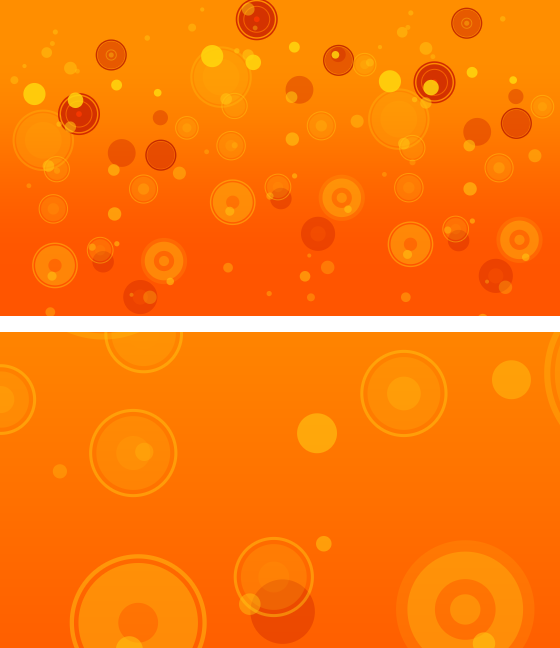
Top: the whole. Bottom: its middle third, enlarged.
Reproduce this background procedurally as a WebGL 2 fragment shader.

```glsl
#version 300 es
precision highp float;
// Warm vertical gradient strewn with translucent discs, targets and dots.
// One motif is repeated in three columns; each layer is lifted by its own
// parallax factor, and small parts are scattered by hash and lattice formulas.

#define COLUMNS 3
#define COLUMN_WIDTH 0.5625
#define DOTS 26
#define DARK_DISCS 4
#define THIN_TARGETS 5
#define YELLOW_DISCS 4
#define LINE 0.0032
#define BOLD_LINE 0.0065
#define YELLOW vec3(1.0, 0.84, 0.05)
#define AMBER vec3(1.0, 0.78, 0.07)
#define RED vec3(0.80, 0.13, 0.0)

uniform vec2 u_resolution;
out vec4 fragColor;

// Vertical lift of each column, scaled per layer
const float LIFT[COLUMNS] = float[COLUMNS](0.0, 0.2, 0.067);

vec2 hash2(float n) {
    vec3 p = fract(n * vec3(0.1031, 0.1030, 0.0973));
    p += dot(p, p.yzx + 33.33);
    return fract((p.xx + p.yz) * p.zy);
}

// Evenly spread points in the unit square
vec2 lattice(int i, vec2 seed) {
    return fract(seed + float(i) * vec2(0.7549, 0.5698));
}

// Antialiased coverage of a disc and of a circle line
float disc(float dist, float radius) {
    return clamp(0.5 + (radius - dist) * u_resolution.y, 0.0, 1.0);
}

float ring(float dist, float radius, float width) {
    return disc(abs(dist - radius), 0.5 * width);
}

void tint(inout vec3 color, vec3 ink, float alpha) {
    color = mix(color, ink, alpha);
}

void darkDiscs(inout vec3 color, vec2 p, float lift) {
    for (int i = 0; i < DARK_DISCS; i++) {
        vec2 center = vec2(0.30, 0.06) + vec2(0.24, 0.8) * lattice(i, vec2(0.6, 0.0));
        float d = distance(p, center + vec2(0.0, lift));
        float radius = 0.054 - 0.010 * float(i);
        float core = i == 0 ? 0.35 * disc(d, 0.024) : 0.0;
        tint(color, RED, 0.38 * disc(d, radius) * (1.0 - core));
    }
}

// Large pale disc, ringed disc and haloed donut
void paleTargets(inout vec3 color, vec2 p) {
    float d = distance(p, vec2(0.137, 0.556));
    tint(color, AMBER, 0.22 * disc(d, 0.086) + 0.30 * ring(d, 0.094, BOLD_LINE));
    tint(color, AMBER, 0.10 * disc(d, 0.058));

    d = distance(p, vec2(0.174, 0.160));
    tint(color, AMBER, 0.42 * (disc(d, 0.063) - 0.6 * disc(d, 0.021)));
    tint(color, AMBER, 0.48 * ring(d, 0.070, 0.0045));

    d = distance(p, vec2(0.519, 0.174));
    tint(color, AMBER, 0.15 * disc(d, 0.073));
    tint(color, AMBER, 0.34 * (disc(d, 0.061) - disc(d, 0.032) + disc(d, 0.016)));
}

void redTargets(inout vec3 color, vec2 p) {
    float d = distance(p, vec2(0.25, 0.639));
    tint(color, RED, 0.84 * disc(d, 0.057) + 0.90 * ring(d, 0.064, 0.005));
    tint(color, vec3(1.0, 0.45, 0.0), 0.75 * ring(d, 0.041, LINE));
    tint(color, vec3(1.0, 0.22, 0.0), 0.8 * disc(d, 0.009));

    // Smaller outlined discs
    for (int i = 0; i < 2; i++) {
        d = distance(p, vec2(0.352, 0.826) + float(i) * vec2(0.157, -0.317));
        tint(color, RED, 0.48 * disc(d, 0.043));
        tint(color, vec3(0.74, 0.12, 0.0), 0.85 * ring(d, 0.047, 0.0045));
        if (i == 0) tint(color, AMBER, 0.4 * (ring(d, 0.016, LINE) + disc(d, 0.008)));
    }
}

void thinTargets(inout vec3 color, vec2 p) {
    for (int i = 0; i < THIN_TARGETS; i++) {
        vec2 center = vec2(0.04, 0.15) + vec2(0.56, 0.45) * lattice(i, vec2(0.23, 0.42));
        vec2 h = hash2(float(i) + 40.0);
        float d = distance(p, center), radius = 0.035 + 0.010 * h.x;
        tint(color, AMBER, 0.48 * ring(d, radius, LINE) + 0.20 * disc(d, radius - 0.006));
        tint(color, AMBER, 0.28 * disc(d, 0.4 * radius) * h.y);
    }
}

void brightDots(inout vec3 color, vec2 p, float lift) {
    for (int i = 0; i < DOTS; i++) {
        vec2 place = hash2(float(i) + 7.0), look = hash2(float(i) + 91.0);
        vec2 center = vec2(0.04, -0.12) + vec2(0.56, 1.05) * place;
        center.y += lift * (0.4 + 0.8 * look.y);
        float radius = 0.006 + 0.016 * look.x * look.x;
        tint(color, AMBER, (0.28 + 0.32 * look.y) * disc(distance(p, center), radius));
    }
    for (int i = 0; i < YELLOW_DISCS; i++) {
        vec2 center = vec2(0.109 + 0.13 * float(i), 0.67 + 0.11 * hash2(float(i) + 3.0).x);
        float radius = 0.035 * pow(0.7, float(i));
        tint(color, YELLOW, 0.85 * disc(distance(p, center + vec2(0.0, 0.6 * lift)), radius));
    }
}

void main() {
    vec2 uv = gl_FragCoord.xy / u_resolution.y;
    vec3 color = vec3(1.0, mix(0.335, 0.555, smoothstep(0.15, 0.85, uv.y)), 0.0);
    for (int column = 0; column < COLUMNS; column++) {
        vec2 p = uv - vec2(float(column) * COLUMN_WIDTH, 0.0);
        float lift = LIFT[column];
        darkDiscs(color, p, lift);
        paleTargets(color, p - vec2(0.0, lift));
        redTargets(color, p - vec2(0.0, 1.5 * lift));
        thinTargets(color, p - vec2(0.0, lift));
        brightDots(color, p, lift);
    }
    fragColor = vec4(color, 1.0);
}
```
